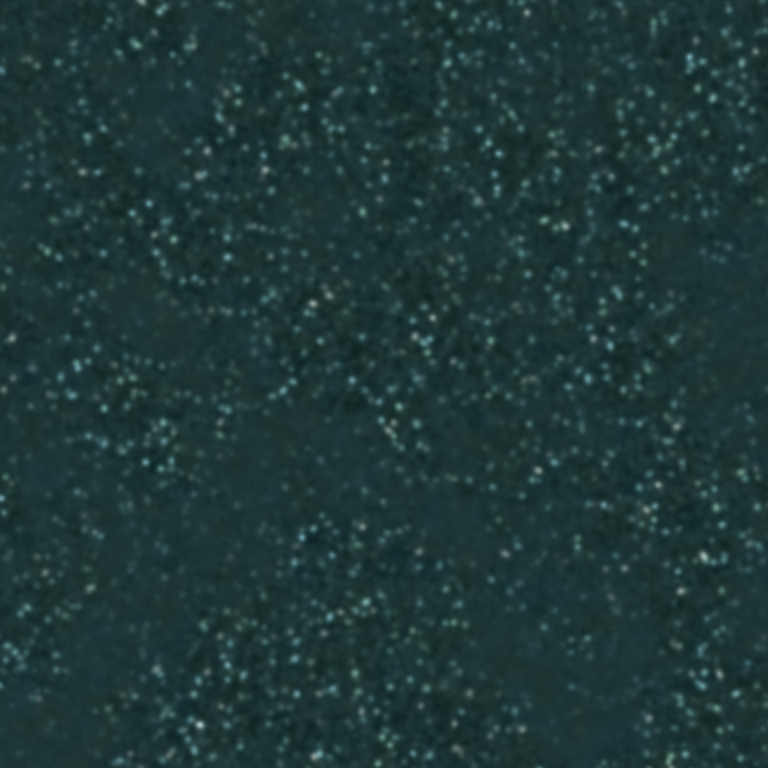
Write a WebGL 2 fragment shader that draws this texture.

```glsl
#version 300 es
precision highp float;
// Dark teal surface with soft, glittering mineral flecks.
// Broad noise clusters the flecks and roughens the ground between calm areas;
// each grid cell holds one jittered, tinted, slightly elongated gaussian fleck.

#define FLECK_CELLS 92.0
#define FLECK_RADIUS 0.46
#define FLECK_GAIN 0.46
#define FLECK_RARITY 7.5
#define CLUSTER_SCALE 9.0
#define GRAIN_SCALE 88.0
#define GRAIN_GAIN 0.105
#define TINT_SCALE 34.0
#define CALM_COLOR vec3(0.110, 0.208, 0.211)
#define ROUGH_COLOR vec3(0.094, 0.188, 0.186)

uniform vec2 u_resolution;
out vec4 fragColor;

float hash(vec2 p) {
    return fract(sin(dot(p, vec2(127.1, 311.7))) * 43758.5453);
}

float valueNoise(vec2 p) {
    vec2 cell = floor(p);
    vec2 f = fract(p);
    f = f * f * (3.0 - 2.0 * f);
    float bottom = mix(hash(cell), hash(cell + vec2(1.0, 0.0)), f.x);
    float top = mix(hash(cell + vec2(0.0, 1.0)), hash(cell + vec2(1.0)), f.x);
    return mix(bottom, top, f.y);
}

vec2 rotate(vec2 p, float angle) {
    float c = cos(angle);
    float s = sin(angle);
    return vec2(c * p.x - s * p.y, s * p.x + c * p.y);
}

// 0 in calm areas, 1 where flecks gather
float clusterDensity(vec2 uv) {
    float broad = valueNoise(rotate(uv, 0.6) * CLUSTER_SCALE + 3.7);
    float fine = valueNoise(rotate(uv, 1.1) * CLUSTER_SCALE * 2.6 + 19.3);
    return smoothstep(0.22, 0.72, 0.6 * broad + 0.4 * fine);
}

// Teal for most flecks, with some green and a few warm grey
vec3 fleckTint(float pick) {
    vec3 tint = mix(vec3(0.76, 1.0, 1.06), vec3(0.78, 1.0, 0.86), smoothstep(0.45, 0.7, pick));
    return mix(tint, vec3(1.05, 0.98, 0.94), smoothstep(0.78, 0.92, pick));
}

vec3 flecks(vec2 uv) {
    vec2 p = uv * FLECK_CELLS;
    vec2 home = floor(p);
    vec3 light = vec3(0.0);
    for (int y = -1; y <= 1; y++) {
        for (int x = -1; x <= 1; x++) {
            vec2 cell = home + vec2(x, y);
            vec2 jitter = vec2(hash(cell + 11.3), hash(cell + 47.9));
            vec2 center = cell + mix(vec2(0.08), vec2(0.92), jitter);
            vec2 d = rotate(p - center, 6.2832 * hash(cell + 71.7));
            d.x *= mix(0.75, 1.1, hash(cell + 29.1));
            float glow = exp(-dot(d, d) / (FLECK_RADIUS * FLECK_RADIUS));
            float power = pow(hash(cell + 83.2), FLECK_RARITY);
            light += fleckTint(hash(cell + 5.6)) * glow * power;
        }
    }
    return light * FLECK_GAIN;
}

// Signed fine mottling from two turned noise layers
float grain(vec2 uv) {
    float coarse = valueNoise(rotate(uv, 0.45) * GRAIN_SCALE + 7.0);
    float fine = valueNoise(rotate(uv, 1.2) * GRAIN_SCALE * 1.5 + 61.0);
    return 0.55 * coarse + 0.45 * fine - 0.5;
}

void main() {
    vec2 uv = gl_FragCoord.xy / min(u_resolution.x, u_resolution.y);
    float density = clusterDensity(uv);

    // Ground: calm to rough, drifting between green and blue
    vec3 color = mix(CALM_COLOR, ROUGH_COLOR, density);
    float drift = valueNoise(rotate(uv, 0.3) * TINT_SCALE + 41.0) - 0.5;
    color += drift * vec3(-0.006, 0.004, 0.032);
    color += grain(uv) * GRAIN_GAIN * mix(0.35, 1.0, density) * vec3(0.9, 1.0, 1.0);

    // Flecks gather where the ground is rough
    color += flecks(uv) * mix(0.15, 1.0, density);

    fragColor = vec4(clamp(color, 0.0, 1.0), 1.0);
}
```
